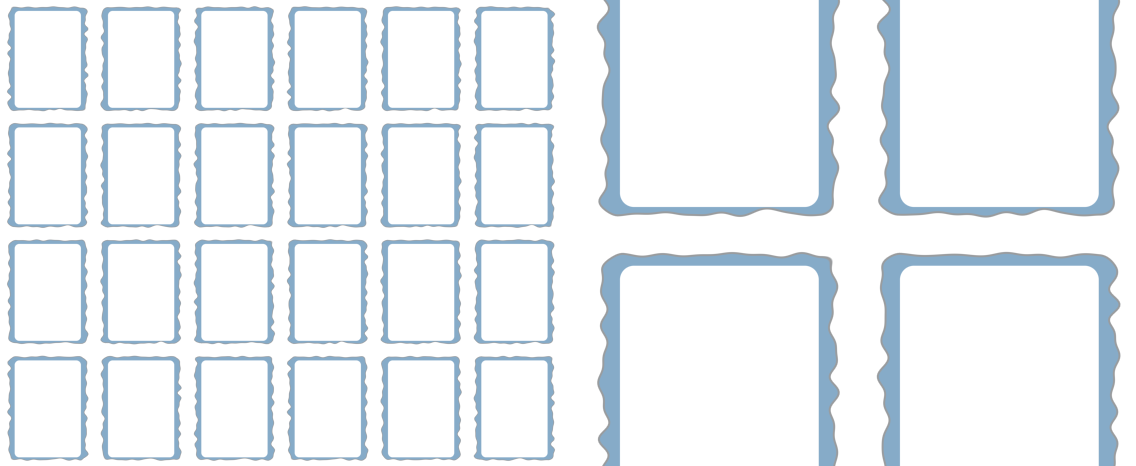
Left: the whole. Right: its middle third, enlarged.
This pattern is drawn by a Shadertoy shader. Its source:

```glsl
// Grid of blue portrait frames with a wavy torn outer rim and a clean rounded white window.

const vec2 GRID = vec2(6.0, 4.0);          // whole repeats across and down
const vec2 CELL = vec2(1.0, 1.25);         // cell size, in cell widths
const vec3 PAPER = vec3(1.0);
const vec3 BLUE = vec3(0.525, 0.67, 0.785);
const vec3 RIM = vec3(0.60, 0.61, 0.62);

float hash(vec2 cell, float seed) {
    return fract(sin(dot(cell, vec2(41.3, 17.9)) + seed * 73.1) * 4375.5);
}

float roundedBox(vec2 p, vec2 halfSize, float radius) {
    vec2 q = abs(p) - halfSize + radius;
    return length(max(q, 0.0)) + min(max(q.x, q.y), 0.0) - radius;
}

// Layered sines for one side; the phases drift from cell to cell.
float tornEdge(float t, vec2 cell, float side, float frequency) {
    float phase = side * 2.3 + cell.x * 0.35 + cell.y * 1.1 + 1.6 * hash(cell, side);
    float bend = 1.3 * sin(t * frequency * 0.43 + phase * 1.7);
    float swell = 0.75 + 0.25 * sin(t * frequency * 0.31 - phase);
    float coarse = sin(t * frequency + phase + bend);
    float fine = sin(t * frequency * 1.83 - phase * 2.1);
    return swell * (0.7 * coarse + 0.3 * fine);
}

// Small hollow in the bottom side.
float bite(float x, vec2 cell) {
    float offset = (x - 0.06 - 0.18 * hash(cell, 9.0)) / 0.055;
    return 0.016 * exp(-offset * offset);
}

// Rounded box whose four sides each move with their own wave.
float tornFrame(vec2 p, vec2 cell) {
    vec2 low = vec2(-0.399, -0.557);
    vec2 high = vec2(0.421, 0.545);
    low.x -= 0.023 * tornEdge(p.y, cell, 1.0, 33.0);
    high.x += 0.023 * tornEdge(p.y, cell, 2.0, 35.0);
    low.y -= 0.009 * tornEdge(p.x, cell, 3.0, 30.0) - bite(p.x, cell);
    high.y += 0.009 * tornEdge(p.x, cell, 4.0, 27.0);
    return roundedBox(p - 0.5 * (low + high), 0.5 * (high - low), 0.055);
}

float fill(float dist, float pixel) {
    return 1.0 - smoothstep(-0.75 * pixel, 0.75 * pixel, dist);
}

void mainImage(out vec4 fragColor, in vec2 fragCoord) {
    vec2 grid = fragCoord / iResolution.xy * GRID;
    vec2 cell = mod(floor(grid), GRID);
    vec2 p = (fract(grid) - 0.5) * CELL;
    float pixel = GRID.x / iResolution.x;

    // Outer distance, evened out where the waves are steep.
    float outer = tornFrame(p, cell);
    float slope = length(vec2(dFdx(outer), dFdy(outer))) / pixel;
    outer /= clamp(slope, 1.0, 1.6);
    float inner = roundedBox(p - vec2(0.012, -0.012), vec2(0.355, 0.52), 0.05);

    // Thin grey rim, blue band, then the window.
    vec3 color = mix(PAPER, RIM, fill(outer - 0.004, pixel));
    color = mix(color, BLUE, fill(outer + 0.003, pixel));
    color = mix(color, PAPER, fill(inner, pixel));
    fragColor = vec4(color, 1.0);
}
```
